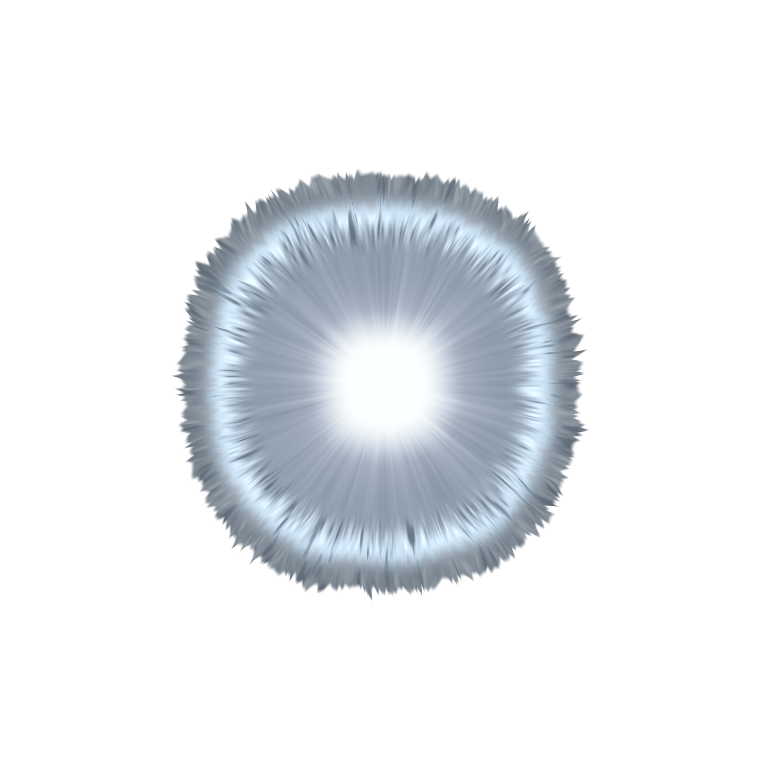
Give the GLSL for this background, as a three.js fragment shader.

```glsl
// A furry silver-blue orb with a glowing core and a pale ring, on white.
varying vec2 vUv;

const float TAU = 6.2831853;

float hash(vec2 p) {
  vec3 q = fract(vec3(p.xyx) * 0.1031);
  q += dot(q, q.yzx + 33.33);
  return fract((q.x + q.y) * q.z);
}

// Value noise in polar space: "count" cells per turn, without a seam.
float polarNoise(float turn, float radius, float count, float cellLength) {
  vec2 p = vec2(turn * count, radius / cellLength);
  vec2 cell = floor(p);
  vec2 f = p - cell;
  f = f * f * (3.0 - 2.0 * f);
  float left = mod(cell.x, count);
  float right = mod(cell.x + 1.0, count);
  float low = mix(hash(vec2(left, cell.y) + count), hash(vec2(right, cell.y) + count), f.x);
  float high = mix(hash(vec2(left, cell.y + 1.0) + count), hash(vec2(right, cell.y + 1.0) + count), f.x);
  return mix(low, high, f.y);
}

// Rounded-square outline, fuller toward the upper left.
float outlineRadius(float angle, float turn) {
  float radius = 0.274 - 0.007 * cos(2.0 * angle) - 0.007 * cos(4.0 * angle);
  radius += 0.005 * cos(angle - 2.48);
  return radius + 0.007 * (polarNoise(turn, 0.0, 26.0, 1.0) - 0.5);
}

void main() {
  vec2 p = vUv - vec2(0.5, 0.499);
  float r = length(p);
  float angle = atan(p.y, p.x);
  float turn = angle / TAU + 0.5;
  float outline = outlineRadius(angle, turn);

  // Strands lean sideways in tufts as they grow outward.
  float lean = polarNoise(turn, r, 70.0, 0.06) - 0.5;
  float hairTurn = fract(turn + lean * 0.09 * (r - 0.12) + 1.0);
  float coarse = polarNoise(hairTurn, r, 170.0, 0.045);
  float fine = polarNoise(hairTurn, r, 390.0, 0.028);
  float finest = polarNoise(hairTurn, r, 610.0, 0.02);
  float strand = coarse * 0.3 + fine * 0.4 + finest * 0.3 - 0.5;

  // Grey body, darker toward the rim.
  vec3 color = mix(vec3(0.57, 0.62, 0.68), vec3(0.49, 0.53, 0.57),
                   smoothstep(0.19, 0.25, r));

  // Soft core glow, slightly squared, with faint rays.
  vec2 c = p - vec2(0.002, -0.001);
  float coreRadius = pow(dot(c * c, c * c), 0.25) * 0.45 + length(c) * 0.55;
  float rays = polarNoise(turn, r, 64.0, 0.3) * 0.5 + polarNoise(turn, r, 230.0, 0.2) * 0.5 - 0.5;
  float glowRadius = coreRadius * (1.0 - rays * 0.14);
  float halo = exp(-pow(glowRadius / 0.103, 3.0));
  color = mix(color, vec3(0.83, 0.87, 0.94), halo * 0.85);
  color += rays * 0.09 * smoothstep(0.06, 0.11, r) * (1.0 - smoothstep(0.15, 0.2, r));
  float core = 1.0 - smoothstep(0.045, 0.108, glowRadius);
  color = mix(color, vec3(0.99, 1.0, 1.0), core);

  // Pale ring whose borders break up into strands.
  float offset = r / outline - 0.808 + strand * 0.13;
  float width = offset < 0.0 ? 0.085 : 0.066;
  float ring = exp(-offset * offset / (width * width));
  color = mix(color, vec3(0.83, 0.92, 0.99), ring * 0.95);

  // Light and dark hairs over the ring and the rim.
  float fur = smoothstep(0.165, 0.205, r);
  color += strand * fur * vec3(0.36, 0.35, 0.33);
  float darkHair = smoothstep(0.12, 0.3, -strand) * fur;
  color = mix(color, vec3(0.36, 0.41, 0.46), darkHair * 0.5);

  // Spiky edge: hairs of uneven length, fading at the tips.
  float tips = polarNoise(hairTurn, 0.0, 230.0, 1.0) * 0.5 + polarNoise(hairTurn, 0.0, 520.0, 1.0) * 0.5;
  float longHair = pow(polarNoise(hairTurn, 0.0, 330.0, 1.0), 6.0);
  float edge = outline - 0.009 + 0.018 * tips + 0.009 * longHair;
  float cover = 1.0 - smoothstep(edge - 0.006, edge + 0.002, r);
  color = mix(vec3(1.0), color, cover);

  gl_FragColor = vec4(clamp(color, 0.0, 1.0), 1.0);
}
```
